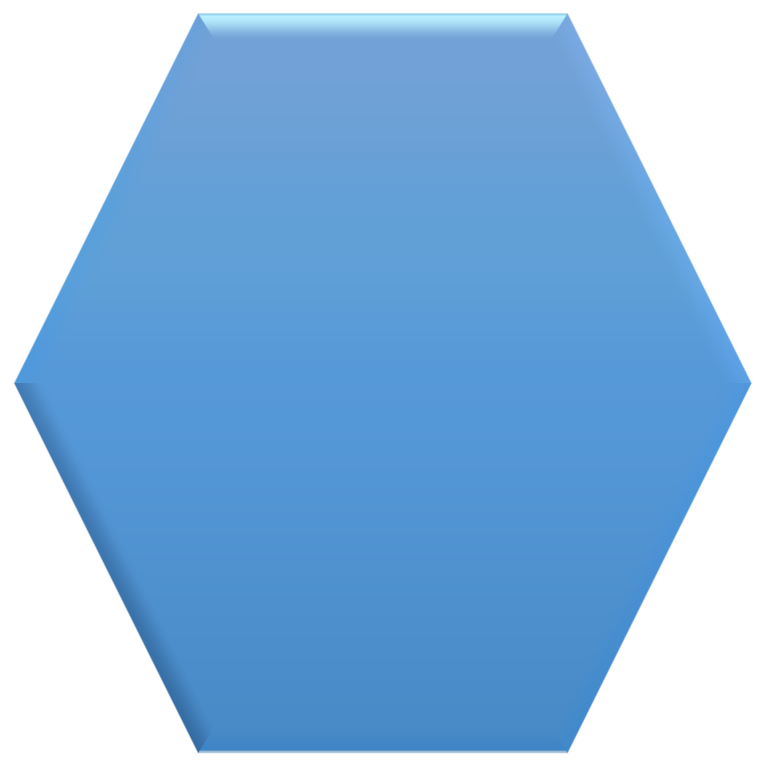
This background is drawn by a three.js fragment shader. Its source:

```glsl
#define CENTER vec2(0.4985, 0.5010)
#define HALF_SIZE vec2(0.4800, 0.4815)
#define HALF_TOP 0.2405
#define BEVEL 0.036
#define SOFT 0.0014
#define SKY_TOP vec3(0.445, 0.632, 0.838)
#define SKY_UPPER vec3(0.378, 0.626, 0.842)
#define SKY_MIDDLE vec3(0.338, 0.600, 0.850)
#define SKY_BOTTOM vec3(0.275, 0.535, 0.770)
#define GLINT vec3(0.730, 0.940, 1.000)

varying vec2 vUv;

// Vertical gradient of the flat face
vec3 faceColor(float y) {
  vec3 color = mix(SKY_BOTTOM, SKY_MIDDLE, smoothstep(-0.1, 0.56, y));
  color = mix(color, SKY_UPPER, smoothstep(0.50, 0.68, y));
  return mix(color, SKY_TOP, smoothstep(0.68, 0.93, y));
}

// Inward distances to the flat (x) and slanted (y) sides
vec2 sideDistances(vec2 p) {
  vec2 normal = normalize(vec2(HALF_SIZE.y, HALF_SIZE.x - HALF_TOP));
  vec2 q = abs(p);
  return vec2(HALF_SIZE.y - q.y, dot(normal, vec2(HALF_SIZE.x, 0.0) - q));
}

// Bevel on the slanted sides, lit from the upper right
vec3 shadeSlant(vec3 color, vec2 p, float depth) {
  float rim = 1.0 - smoothstep(0.0, BEVEL, depth);
  vec3 upper = p.x < 0.0 ? vec3(-0.030, 0.000, 0.015) : vec3(0.025, 0.030, 0.050);
  vec3 lower = p.x < 0.0 ? vec3(-0.075, -0.115, -0.140) : vec3(-0.025, -0.005, 0.015);
  return color + rim * (p.y > 0.0 ? upper : lower);
}

// Bright glint along the top, dark bevel and pale lip along the bottom
vec3 shadeFlat(vec3 color, vec2 p, float depth) {
  if (p.y > 0.0) {
    float glow = 1.0 - smoothstep(0.002, BEVEL, depth);
    color = mix(color, GLINT, glow);
    float lip = 1.0 - smoothstep(0.0, 0.004, depth);
    return mix(color, vec3(0.44, 0.70, 0.86), 0.7 * lip);
  }
  float rim = 1.0 - smoothstep(0.0, BEVEL, depth);
  color += rim * vec3(-0.035, -0.025, -0.005);
  float lip = 1.0 - smoothstep(0.0015, 0.0045, depth);
  return mix(color, vec3(0.64, 0.74, 0.83), lip);
}

void main() {
  vec2 p = vUv - CENTER;
  vec2 sides = sideDistances(p);
  float depth = min(sides.x, sides.y);

  // The nearest side owns the bevel, giving mitred corners
  vec3 base = faceColor(vUv.y);
  float miter = smoothstep(-SOFT, SOFT, sides.y - sides.x);
  vec3 color = mix(shadeSlant(base, p, sides.y), shadeFlat(base, p, sides.x), miter);

  float inside = smoothstep(-SOFT, SOFT, depth);
  gl_FragColor = vec4(mix(vec3(1.0), color, inside), 1.0);
}
```
